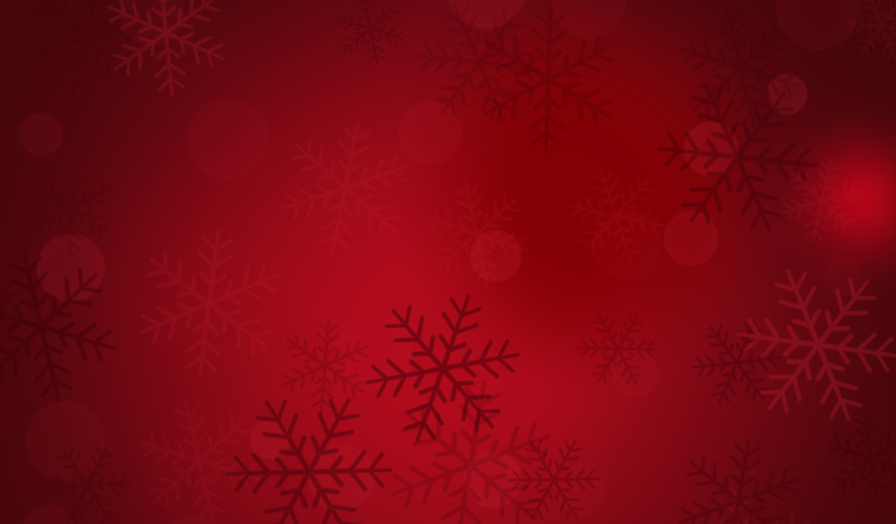
A Shadertoy shader for this background:

```glsl
#define BRIGHT_RED vec3(0.69, 0.043, 0.108)
#define DARK_RED vec3(0.27, 0.022, 0.042)
#define CORE_RED vec3(0.51, 0.0, 0.015)
#define GLOW_RED vec3(0.77, 0.02, 0.10)
#define PALE_RED vec3(0.80, 0.13, 0.21)
#define SHADE_RED vec3(0.24, 0.0, 0.03)
#define FLAKE_CELL 0.25
#define FLAKE_SIZE vec2(0.06, 0.16)
#define BOKEH_CELL 0.21
#define BOKEH_SIZE vec2(0.03, 0.08)
#define EDGE_SOFTNESS 0.0028
#define MOTTLE 0.035

const float PI = 3.14159;

vec3 hash3(vec2 cell) {
    vec3 h = fract(cell.xyx * vec3(0.1031, 0.1030, 0.0973));
    h += dot(h, h.yxz + 33.33);
    return fract((h.xxy + h.yzz) * h.zyx);
}

float gradientDot(vec2 corner, vec2 offset) {
    float angle = 2.0 * PI * hash3(corner + 71.0).x;
    return dot(vec2(cos(angle), sin(angle)), offset);
}

float gradientNoise(vec2 p) {
    vec2 i = floor(p), f = fract(p);
    vec2 u = f * f * f * (f * (f * 6.0 - 15.0) + 10.0);
    vec2 e = vec2(1.0, 0.0);
    float low = mix(gradientDot(i, f), gradientDot(i + e, f - e), u.x);
    float high = mix(gradientDot(i + e.yx, f - e.yx), gradientDot(i + 1.0, f - 1.0), u.x);
    return mix(low, high, u.y);
}

float segmentDistance(vec2 p, vec2 a, vec2 b) {
    vec2 ab = b - a;
    return length(p - a - ab * clamp(dot(p - a, ab) / dot(ab, ab), 0.0, 1.0));
}

// Six mirrored arms of unit length, each with three pairs of twigs
float snowflakeDistance(vec2 p, float turn) {
    float angle = mod(atan(p.y, p.x) + turn, PI / 3.0) - PI / 6.0;
    vec2 q = length(p) * vec2(cos(angle), abs(sin(angle)));
    float d = segmentDistance(q, vec2(0.0), vec2(1.0, 0.0));
    for (int i = 0; i < 3; i++) {
        float k = float(i);
        vec2 root = vec2(0.26 + 0.24 * k, 0.0);
        float twig = 0.21 + 0.14 * k - 0.06 * k * k;
        d = min(d, segmentDistance(q, root, root + twig * vec2(0.62, 0.78)));
    }
    return d - mix(0.034, 0.022, min(q.x, 1.0));
}

// Broad light, dark red core and a small glow at the right
vec3 backdrop(vec2 p) {
    float falloff = length((p - vec2(0.84, 0.36)) * vec2(1.0, 1.02));
    falloff += MOTTLE * gradientNoise(p * 3.0);
    vec3 color = mix(BRIGHT_RED, DARK_RED, smoothstep(0.08, 1.0, falloff));
    float core = length((p - vec2(1.11, 0.64)) * vec2(1.0, 0.95));
    core += MOTTLE * gradientNoise(p * 4.0 + 9.0);
    color = mix(color, CORE_RED, 0.95 * smoothstep(0.40, 0.10, core));
    vec2 toGlow = p - vec2(1.645, 0.62);
    float glow = exp(-dot(toGlow, toGlow) / 0.011);
    return mix(color, GLOW_RED, 0.85 * glow);
}

vec3 addBokeh(vec3 color, vec2 p) {
    vec2 home = floor(p / BOKEH_CELL);
    for (int y = -1; y <= 1; y++)
    for (int x = -1; x <= 1; x++) {
        vec2 cell = home + vec2(x, y);
        vec3 place = hash3(cell + 17.0), look = hash3(cell + 53.0);
        vec2 center = (cell + 0.5 + 0.9 * (place.xy - 0.5)) * BOKEH_CELL;
        float radius = mix(BOKEH_SIZE.x, BOKEH_SIZE.y, place.z);
        float d = length(p - center) - radius;
        float disc = smoothstep(EDGE_SOFTNESS, -EDGE_SOFTNESS, d);
        float rim = 0.75 + 0.25 * smoothstep(-radius, 0.0, d);
        float alpha = step(look.x, 0.65) * mix(0.06, 0.24, look.y * look.y);
        color = mix(color, PALE_RED, disc * rim * alpha);
    }
    return color;
}

vec3 addSnowflakes(vec3 color, vec2 p) {
    vec2 home = floor(p / FLAKE_CELL);
    for (int y = -1; y <= 1; y++)
    for (int x = -1; x <= 1; x++) {
        vec2 cell = home + vec2(x, y);
        vec3 place = hash3(cell + 5.0), look = hash3(cell + 31.0);
        vec2 center = (cell + 0.5 + 0.7 * (place.xy - 0.5)) * FLAKE_CELL;
        float radius = mix(FLAKE_SIZE.x, FLAKE_SIZE.y, place.z);
        float d = radius * snowflakeDistance((p - center) / radius, look.z * PI);
        float cover = smoothstep(EDGE_SOFTNESS, -EDGE_SOFTNESS, d);
        bool isDark = look.x < 0.45;
        float alpha = isDark ? mix(0.2, 0.55, look.y) : mix(0.1, 0.32, look.y);
        alpha *= step(look.x, 0.9);
        color = mix(color, isDark ? SHADE_RED : PALE_RED, cover * alpha);
    }
    return color;
}

void mainImage(out vec4 fragColor, in vec2 fragCoord) {
    vec2 p = fragCoord / iResolution.y;
    p.x += 0.5 * (1.7067 - iResolution.x / iResolution.y);
    vec3 color = addBokeh(backdrop(p), p);
    fragColor = vec4(addSnowflakes(color, p), 1.0);
}
```
